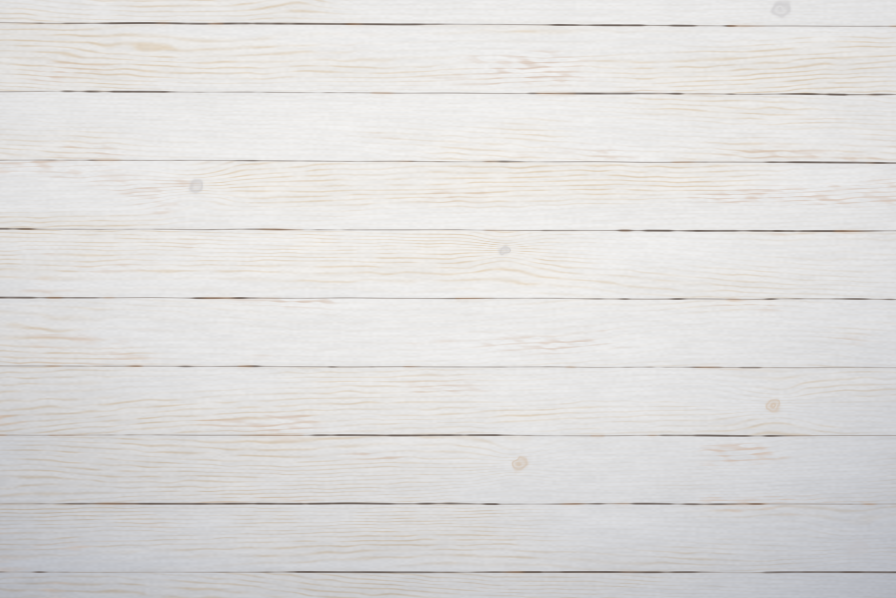
Give the GLSL for this texture, as a Shadertoy shader.

```glsl
// Whitewashed pine boards: nine thin seams split the canvas into horizontal planks.
// Each plank gets warped growth rings, knots and rubbed patches from value noise,
// under a soft light that falls off to cool grey at the lower corners.

float hash(vec2 p) {
    vec3 q = fract(p.xyx * vec3(0.1031, 0.1030, 0.0973));
    q += dot(q, q.yzx + 33.33);
    return fract((q.x + q.y) * q.z);
}

float noise(vec2 p) {
    vec2 i = floor(p), f = fract(p);
    f = f * f * (3.0 - 2.0 * f);
    return mix(mix(hash(i), hash(i + vec2(1, 0)), f.x),
               mix(hash(i + vec2(0, 1)), hash(i + vec2(1, 1)), f.x), f.y);
}

float fbm(vec2 p) {
    float sum = 0.0, amp = 0.53;
    for (int i = 0; i < 4; i++) {
        sum += amp * noise(p);
        p = p * 2.03 + 17.3;
        amp *= 0.5;
    }
    return sum;
}

void mainImage(out vec4 fragColor, in vec2 fragCoord) {
    vec2 p = fragCoord / iResolution.y;
    float pixel = 1.0 / iResolution.y;
    const float plankHeight = 0.1145;

    // Plank index and height within the plank; upper boards lean slightly
    float v = (p.y + 0.004 * (p.x - 0.75) * p.y - 0.043) / plankHeight;
    float plank = floor(v);
    float t = v - plank;
    float seed = 20.0 + 41.0 * hash(vec2(plank + 5.0, 3.0));
    vec2 board = vec2(p.x + seed, t + seed);

    // Light: near white in the middle, cooler and darker below
    vec2 c = p - vec2(0.75, 0.64);
    float low = smoothstep(0.3, -0.6, c.y);
    float falloff = c.x * c.x * mix(0.07, 0.17, low)
                  + c.y * c.y * (c.y < 0.0 ? 0.31 : 0.12);
    vec3 color = vec3(0.942, 0.939, 0.934) - falloff * vec3(1.1, 1.03, 0.86);

    // Knots push the rings aside
    float bend = 0.0, knotMark = 0.0, knotCore = 0.0;
    for (int k = 0; k < 2; k++) {
        vec2 id = vec2(plank + 9.0, float(k) + 11.0);
        vec2 center = vec2(1.5 * hash(id), mix(0.25, 0.75, hash(id + 30.0)));
        float size = mix(0.007, 0.017, hash(id + 60.0));
        float present = step(0.55, hash(id + 90.0));
        vec2 d = vec2(p.x - center.x, (t - center.y) * plankHeight) / size;
        float r = length(d * vec2(0.85, 1.0)) + 0.7 * (noise(d * 1.3 + seed) - 0.5);
        bend += present * 1.4 * d.y * exp(-0.12 * dot(d, d * vec2(0.3, 1.0)));
        float disc = present * (1.0 - smoothstep(0.4, 1.3, r));
        knotMark += disc * (0.5 + 0.5 * cos(r * 9.0));
        knotCore += disc;
    }

    // Growth rings: fine, slanted, warped contours; paint wears thin over some
    float slant = 9.0 * (hash(vec2(plank + 7.0, 51.0)) - 0.5);
    float rings = t * 13.0 + slant * p.x + bend
                + 6.0 * noise(board * vec2(1.5, 1.1))
                + 0.7 * noise(board * vec2(7.0, 5.0))
                + 0.4 * noise(board * vec2(30.0, 9.0));
    float ringLine = pow(0.5 + 0.5 * cos(6.2832 * rings), 2.5);
    float thin = smoothstep(0.42, 0.74, fbm(board * vec2(2.0, 1.4) + 7.0));
    float broken = smoothstep(0.0, 0.9, noise(vec2(board.x * 30.0, p.y * 150.0)));
    color = mix(color, color * vec3(0.945, 0.885, 0.80),
                ringLine * (0.09 + 0.7 * thin * broken));
    color *= 1.0 - thin * vec3(0.004, 0.011, 0.022);

    // Brushed paint: fine streaks, speckle and faint cloudy coverage
    color += 0.022 * (noise(vec2(board.x * 22.0, p.y * 260.0)) - 0.5);
    color += 0.022 * (noise(p * vec2(150.0, 330.0)) - 0.5);
    color += 0.03 * (fbm(board * vec2(5.0, 3.0)) - 0.5);

    // Rubbed patches of bare wood, torn along the grain
    float rub = smoothstep(0.62, 0.8, fbm(board * vec2(4.0, 2.0) + 31.0));
    float torn = smoothstep(0.3, 0.9, 0.35 * ringLine
                 + 0.7 * noise(vec2(board.x * 50.0 + p.y * 60.0, p.y * 200.0)));
    color = mix(color, vec3(0.8, 0.69, 0.61), 0.5 * rub * torn);

    // Knots: grey under paint or bare tan
    vec3 knotTint = mix(vec3(0.75, 0.74, 0.75), vec3(0.8, 0.7, 0.6),
                        step(0.5, hash(vec2(plank + 3.0, 77.0))));
    color = mix(color, knotTint, clamp(0.25 * knotCore + 0.3 * knotMark, 0.0, 0.55));

    // Seams: hairlines that fade under paint, with short open stretches and chips
    float seam = floor(v + 0.5);
    vec2 along = vec2(p.x, seam * 13.0 + 40.0);
    float sway = 0.0012 * (noise(along * vec2(12.0, 1.0) + 3.0) - 0.5);
    float d = abs((v - seam) * plankHeight + sway);
    float outer = abs(seam - 4.0) / 4.0;
    float open = smoothstep(0.4, 0.85, noise(along * vec2(5.0, 1.0))
               + 0.5 * (noise(along * vec2(45.0, 1.0)) - 0.5)
               + 0.35 * (outer - 0.5));
    float painted = noise(along * vec2(9.0, 1.0) + 21.0)
                  * noise(along * vec2(60.0, 1.0) + 2.0);
    float halfWidth = 0.0007 + 0.0006 * open;
    float soft = max(pixel, 0.0012);
    float gap = 1.0 - smoothstep(halfWidth - 0.5 * soft, halfWidth + 0.8 * soft, d);
    float chip = smoothstep(0.75, 0.95, noise(along * vec2(22.0, 1.0) + 9.0));
    vec3 gapColor = mix(vec3(0.66, 0.63, 0.61), vec3(0.33, 0.28, 0.25), open);
    color *= 1.0 - 0.025 * exp(-d / 0.003);
    color = mix(color, vec3(0.78, 0.64, 0.5), 0.3 * chip * exp(-d / 0.002));
    color = mix(color, mix(gapColor, vec3(0.58, 0.42, 0.3), 0.5 * chip),
                gap * mix(0.8, 0.15, painted * (1.0 - 0.5 * open)));

    fragColor = vec4(clamp(color, 0.0, 1.0), 1.0);
}
```
